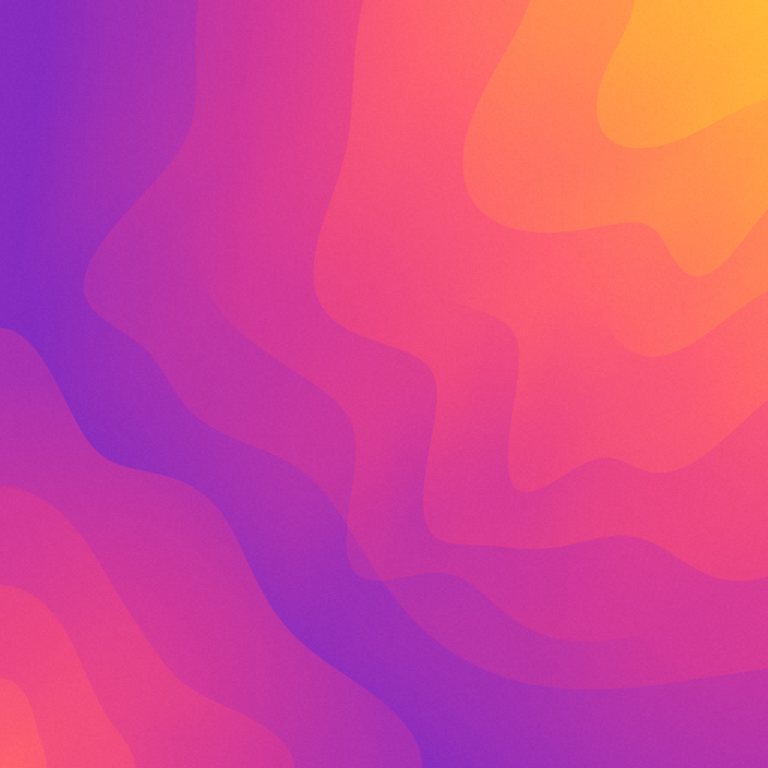
A WebGL 1 fragment shader for this background:

```glsl
precision highp float;

// Layered wavy colour bands glowing out of the upper right and lower left corners.
// Each band edge is a polar curve: a corner radius plus soft bumps over the angle.
// A smooth radial tone, creased at every edge, is looked up in a warm colour ramp.

#define GLOW_TONE 7.0      // tone at the upper right corner
#define GLOW_FALL 6.5      // tone lost per canvas width
#define EMBER_TONE 4.0     // tone at the lower left corner
#define EMBER_FALL 6.3
#define EMBER_FLOOR 0.8    // lowest tone inside the lower left bands
#define CREASE_WIDTH 0.11  // reach of the shading beside an edge
#define CREASE_JUMP 0.5    // tone jump across an edge
#define EDGE_SOFTNESS 1.2
#define GRAIN_CELLS 512.0
#define GRAIN_AMOUNT 0.016

uniform vec2 u_resolution;

const float QUARTER_TURN = 1.5707963;

float bump(float angle, float center, float width, float height) {
  float k = (angle - center) / width;
  return height * exp(-k * k);
}

// 0 outside an edge, 1 inside it
float inside(float depth) {
  float soft = EDGE_SOFTNESS / min(u_resolution.x, u_resolution.y);
  return smoothstep(-soft, soft, depth);
}

// Lighter just inside an edge, darker just outside, fading with distance
float crease(float depth) {
  float fade = max(0.0, 1.0 - abs(depth) / CREASE_WIDTH);
  return CREASE_JUMP * (inside(depth) - 0.5) * fade;
}

// Bands around the upper right corner; angle runs 0 (left) to 1 (down)
float glowTone(vec2 uv) {
  vec2 v = 1.0 - uv;
  float r = length(v);
  float a = atan(v.y, v.x) / QUARTER_TURN;

  float amber = mix(0.167, 0.127, a) + bump(a, 0.45, 0.26, 0.126);
  float orange = mix(0.293, 0.254, a) + bump(a, 0.39, 0.25, 0.187)
    + bump(a, 0.84, 0.12, 0.104);
  float peach = mix(0.417, 0.365, a) + bump(a, 0.78, 0.15, 0.115);
  float coral = mix(0.583, 0.495, a) + bump(a, 0.38, 0.12, 0.06)
    + bump(a, 0.695, 0.065, 0.17) + bump(a, 0.85, 0.12, 0.124);
  float rose = mix(0.527, 0.71, a) + bump(a, 0.375, 0.115, 0.108)
    + bump(a, 0.63, 0.06, 0.117) + bump(a, 0.72, 0.1, 0.117)
    + bump(a, 0.95, 0.09, 0.055);
  float magenta = mix(0.729, 0.768, a) + bump(a, 0.3, 0.14, 0.081)
    + bump(a, 0.6, 0.06, 0.137) + bump(a, 0.78, 0.15, 0.117);
  float violet = mix(0.742, 0.846, a) + bump(a, 0.25, 0.07, 0.172)
    + bump(a, 0.38, 0.1, 0.13) + bump(a, 0.73, 0.21, 0.128);

  // Smooth tone: dimmer along the top, a little warmer down the right side
  float tone = GLOW_TONE - GLOW_FALL * r;
  tone -= 0.9 * smoothstep(0.4, 0.75, r) * (1.0 - smoothstep(0.0, 0.35, a));
  tone += 0.6 * r * smoothstep(0.6, 1.0, a);

  tone += crease(amber - r) + crease(orange - r);
  tone += crease(peach - r) * smoothstep(0.65, 0.85, a);
  tone += crease(coral - r) * smoothstep(0.45, 0.6, a);
  tone += 1.2 * crease(rose - r);
  tone += crease(magenta - r) * smoothstep(0.25, 0.4, a)
    * (1.0 - smoothstep(0.78, 0.92, a));
  return tone + crease(violet - r);
}

// Bands around the lower left corner; x is the tone, y the coverage
vec2 emberTone(vec2 uv) {
  float r = length(uv);
  float a = atan(uv.x, uv.y) / QUARTER_TURN;

  float outer = 0.404 + bump(a, 0.0, 0.13, 0.169) + bump(a, 0.4, 0.16, 0.04)
    + bump(a, 1.0, 0.18, 0.146);
  float middle = 0.25 + bump(a, 0.0, 0.3, 0.117) + bump(a, 1.0, 0.18, 0.133);
  float inner = 0.15 + bump(a, 0.0, 0.36, 0.088) + bump(a, 1.0, 0.2, 0.026);
  float core = 0.061 + bump(a, 0.0, 0.36, 0.056);

  float tone = max(EMBER_TONE - EMBER_FALL * r, EMBER_FLOOR);
  tone += crease(middle - r) + crease(inner - r) + crease(core - r);
  return vec2(tone, inside(outer - r));
}

// Colour ramp with one stop per whole tone
vec3 ramp(float tone) {
  vec3 c = mix(vec3(0.53, 0.17, 0.75), vec3(0.69, 0.20, 0.68), clamp(tone, 0.0, 1.0));
  c = mix(c, vec3(0.82, 0.22, 0.60), clamp(tone - 1.0, 0.0, 1.0));
  c = mix(c, vec3(0.93, 0.28, 0.51), clamp(tone - 2.0, 0.0, 1.0));
  c = mix(c, vec3(0.99, 0.37, 0.44), clamp(tone - 3.0, 0.0, 1.0));
  c = mix(c, vec3(1.00, 0.50, 0.35), clamp(tone - 4.0, 0.0, 1.0));
  c = mix(c, vec3(1.00, 0.64, 0.26), clamp(tone - 5.0, 0.0, 1.0));
  return mix(c, vec3(1.00, 0.73, 0.22), clamp(tone - 6.0, 0.0, 1.0));
}

float hash(vec2 cell) {
  return fract(sin(dot(cell, vec2(12.99, 78.23))) * 4375.85);
}

void main() {
  vec2 uv = gl_FragCoord.xy / u_resolution;
  vec2 ember = emberTone(uv);
  vec3 color = ramp(mix(glowTone(uv), ember.x, ember.y));
  color += GRAIN_AMOUNT * (hash(floor(uv * GRAIN_CELLS)) - 0.5);
  gl_FragColor = vec4(color, 1.0);
}
```
